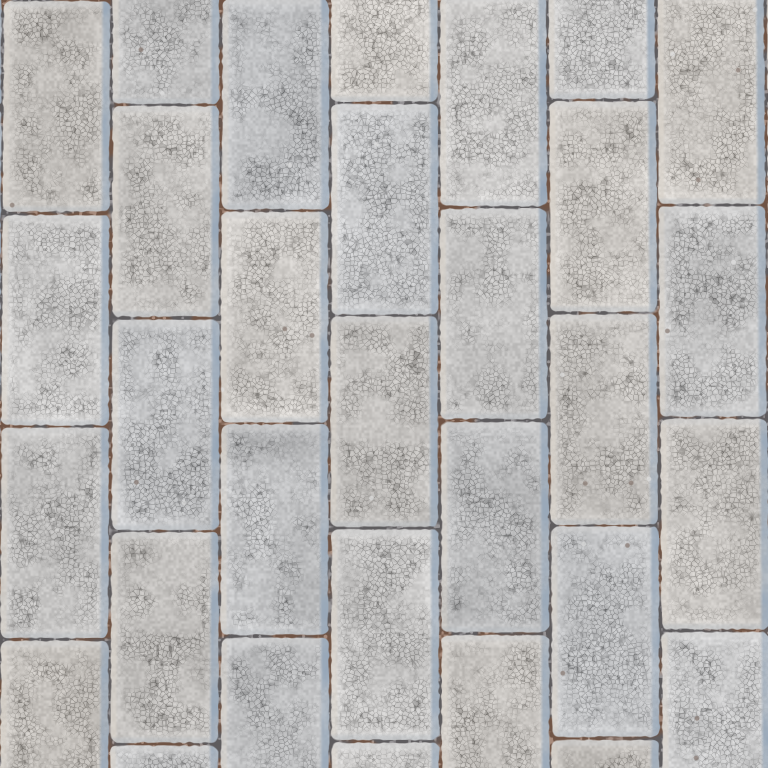
This texture is drawn by a three.js fragment shader. Its source:

```glsl
varying vec2 vUv;

const vec2 PITCH = vec2(0.1424, 0.2773);
const float GAP = 0.0017;
const float CORNER = 0.009;

const vec3 STONE = vec3(0.775, 0.771, 0.767);
const vec3 CREAM = vec3(0.85, 0.825, 0.79);
const vec3 SHADE_BLUE = vec3(0.60, 0.66, 0.725);
const vec3 JOINT_GREY = vec3(0.37, 0.36, 0.37);
const vec3 JOINT_BROWN = vec3(0.44, 0.33, 0.27);

float hash(vec2 p) {
  vec3 q = fract(p.xyx * vec3(0.1031, 0.1030, 0.0973));
  q += dot(q, q.yzx + 33.33);
  return fract((q.x + q.y) * q.z);
}

vec2 hash2(vec2 p) {
  return vec2(hash(p), hash(p + vec2(41.7, 17.3)));
}

float noise(vec2 p) {
  vec2 i = floor(p);
  vec2 f = fract(p);
  f = f * f * (3.0 - 2.0 * f);
  float low = mix(hash(i), hash(i + vec2(1.0, 0.0)), f.x);
  float high = mix(hash(i + vec2(0.0, 1.0)), hash(i + 1.0), f.x);
  return mix(low, high, f.y);
}

float fbm(vec2 p) {
  float sum = 0.0;
  float amp = 0.5;
  for (int i = 0; i < 4; i++) {
    sum += amp * noise(p);
    p = p * 2.03 + 7.1;
    amp *= 0.5;
  }
  return sum / 0.9375;
}

// Distances to the two nearest grains
vec2 grains(vec2 p) {
  vec2 cell = floor(p);
  vec2 nearest = vec2(8.0);
  for (int y = -1; y <= 1; y++) {
    for (int x = -1; x <= 1; x++) {
      vec2 id = cell + vec2(float(x), float(y));
      float d = length(id + hash2(id) - p);
      nearest.y = min(nearest.y, max(nearest.x, d));
      nearest.x = min(nearest.x, d);
    }
  }
  return nearest;
}

float roundedBox(vec2 p, vec2 halfSize, float radius) {
  vec2 q = abs(p) - halfSize + radius;
  return length(max(q, 0.0)) + min(max(q.x, q.y), 0.0) - radius;
}

// Columns narrow slightly upwards; odd ones shift by half a paver
vec2 paverGrid(vec2 uv) {
  float x = (uv.x - mix(-0.0018, 0.004, uv.y)) / mix(0.1437, 0.1418, uv.y);
  float column = floor(x);
  float start = 0.168 + 0.0018 * column;
  float y = (uv.y - start) / PITCH.y + 0.5 * mod(column, 2.0);
  return vec2(x, y);
}

vec3 stoneColor(vec2 uv, vec2 id, float inner) {
  float tone = hash(id + 23.0) - 0.5;
  float cloud = fbm(uv * 14.0 + id * 3.7) - 0.5;
  float rough = smoothstep(0.25, 0.65, fbm(uv * 32.0 + id * 5.1) + 0.12 * tone);
  rough *= mix(0.2, 1.0, inner);
  vec2 grain = grains(uv * 165.0);
  float crevice = 1.0 - smoothstep(0.02, 0.30, grain.y - grain.x);
  float speckle = noise(uv * 290.0) - 0.5;
  float pit = smoothstep(0.68, 0.88, noise(uv * 185.0 + 60.0));

  vec3 color = STONE + 0.06 * tone + 0.13 * cloud + 0.04 * (1.0 - inner);
  color += vec3(0.012, 0.0, -0.016) * (hash(id + 71.0) - 0.5) * 2.0;
  color += 0.10 * speckle + 0.06 * (0.4 - grain.x) * rough;
  return color - rough * (0.13 * crevice + 0.13 * pit);
}

// Light from the left: cream left and top rims, blue right rim
vec3 shadeRims(vec3 color, vec2 p, vec2 halfSize, vec2 uv) {
  float wear = fbm(uv * vec2(45.0, 24.0));
  float left = 1.0 - smoothstep(0.005, 0.010, p.x + halfSize.x);
  float right = 1.0 - smoothstep(0.007, 0.013, halfSize.x - p.x);
  float top = 1.0 - smoothstep(0.004, 0.011, halfSize.y - p.y);
  float bottom = 1.0 - smoothstep(0.003, 0.010, p.y + halfSize.y);
  color = mix(color, CREAM, left * (0.25 + 0.6 * wear));
  color = mix(color, vec3(0.81), top * 0.5);
  color = mix(color, vec3(0.71, 0.73, 0.75), bottom * 0.45);
  return mix(color, SHADE_BLUE, right * (0.35 + 0.8 * wear));
}

void main() {
  vec2 grid = paverGrid(vUv);
  vec2 id = floor(grid);
  vec2 p = (fract(grid) - 0.5) * PITCH + (hash2(id + 9.0) - 0.5) * 0.0014;
  vec2 halfSize = 0.5 * PITCH - GAP;
  float edge = roundedBox(p, halfSize, CORNER);
  edge += 0.0022 * (noise(vUv * 150.0) - 0.5);

  // Paver face and bevel
  float inner = smoothstep(0.006, 0.022, -edge);
  vec3 color = stoneColor(vUv, id, inner);
  color = shadeRims(color, p, halfSize, vUv);

  // Sparse stray pebbles
  vec2 spot = vUv * 36.0;
  vec2 spotId = floor(spot);
  float spotDist = length(fract(spot) - 0.25 - 0.5 * hash2(spotId));
  float pebble = step(0.975, hash(spotId + 5.0)) * (1.0 - smoothstep(0.07, 0.15, spotDist));
  vec3 pebbleColor = mix(vec3(0.52, 0.46, 0.43), vec3(0.88), step(0.4, hash(spotId + 13.0)));
  color = mix(color, pebbleColor, pebble * 0.7);

  // Sandy joint with brown debris
  vec3 joint = mix(JOINT_GREY, JOINT_BROWN, smoothstep(0.45, 0.7, noise(vUv * 38.0)));
  joint += 0.22 * smoothstep(0.6, 0.9, noise(vUv * 210.0));
  color = mix(color, joint, smoothstep(-0.0012, 0.0012, edge));

  gl_FragColor = vec4(clamp(color, 0.0, 1.0), 1.0);
}
```
